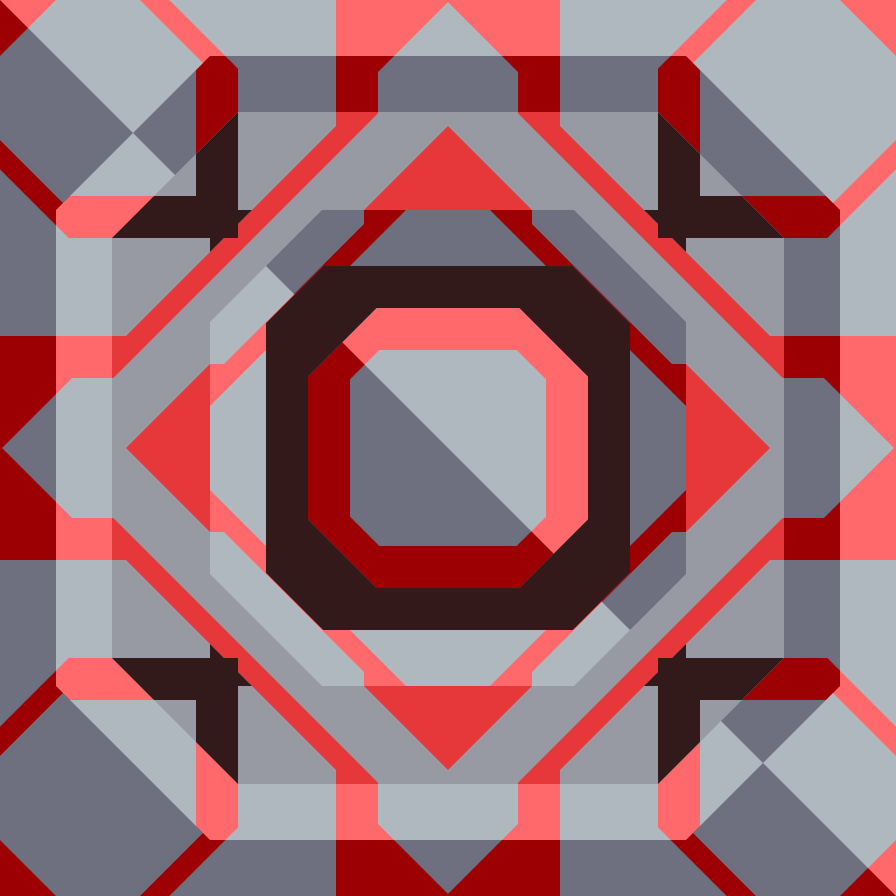
This pattern is drawn by a Shadertoy shader. Its source:

```glsl
// Bevelled octagon tile: nested frames, diamond bands and corner brackets in red and grey.

// Palette: each material has a lit, flat and shaded tone
const vec3 GREY_LIT   = vec3(0.69, 0.72, 0.75);
const vec3 GREY_FLAT  = vec3(0.595, 0.605, 0.64);
const vec3 GREY_SHADE = vec3(0.43, 0.44, 0.50);
const vec3 RED_LIT    = vec3(1.00, 0.41, 0.42);
const vec3 RED_FLAT   = vec3(0.90, 0.22, 0.23);
const vec3 RED_SHADE  = vec3(0.61, 0.00, 0.01);
const vec3 BROWN      = vec3(0.20, 0.10, 0.10);

// Layout, in 64ths of the canvas height
const float GRID = 64.0;
const float DIAG = 0.70711;
// Octagons: half width, then the |x|+|y| limit of the cut corners
const vec2 FRAME_OUTER = vec2(28.0, 45.0);
const vec2 FRAME_INNER = vec2(24.0, 39.0);
const vec2 WELL_OUTER  = vec2(17.0, 26.0);
const vec2 WELL_INNER  = vec2(13.0, 21.9);
const vec2 GEM_OUTER   = vec2(10.0, 15.1);
const vec2 GEM_INNER   = vec2(7.0, 11.9);
// Bands: inner and outer limits
const vec2 DIAMOND  = vec2(28.9, 31.0);
const vec2 ARM      = vec2(5.0, 8.0);
const vec2 BRACKET  = vec2(15.0, 18.0);
const vec2 STRIPE   = vec2(10.0, 12.1);
const vec2 CHEVRON  = vec2(20.0, 22.0);
const float ARM_TIP = 31.85;
const float CORNER  = 60.0;
const float POINT   = 23.0;
const float NOTCH   = 6.0;

float pixelSize;

// Antialiased coverage of a signed distance
float fill(float d) { return clamp(0.5 - d / pixelSize, 0.0, 1.0); }

// Signed distance to a strip between two limits
float strip(float v, vec2 limits) { return max(limits.x - v, v - limits.y); }

float octagon(float hi, float sum, vec2 size)
{
    return max(hi - size.x, (sum - size.y) * DIAG);
}

void mainImage(out vec4 fragColor, in vec2 fragCoord)
{
    pixelSize = GRID / iResolution.y;
    vec2 p = (fragCoord - 0.5 * iResolution.xy) * pixelSize;

    // Fold into one eighth of the tile
    vec2 q = abs(p);
    float hi = max(q.x, q.y);
    float lo = min(q.x, q.y);
    float sum = hi + lo;
    float skew = hi - lo;

    // Region coverage, from the outside in
    float frame = fill(octagon(hi, sum, FRAME_OUTER));
    float plate = fill(octagon(hi, sum, FRAME_INNER));
    float well  = fill(octagon(hi, sum, WELL_OUTER));
    float ring  = fill(octagon(hi, sum, WELL_INNER));
    float gem   = fill(octagon(hi, sum, GEM_OUTER));
    float core  = fill(octagon(hi, sum, GEM_INNER));

    // Diamond band that opens into four arms
    float bandOuter = min((sum - DIAMOND.y) * DIAG, lo - ARM.y);
    float armHole = max(lo - ARM.x, (sum - ARM_TIP) * DIAG);
    float bandInner = min((sum - DIAMOND.x) * DIAG, armHole);
    float band = fill(max(bandOuter, -bandInner));

    // Red pieces of each region
    float stripes = fill(strip(skew, STRIPE) * DIAG);
    float corners = fill((CORNER - sum) * DIAG);
    float bracket = strip(lo, BRACKET);
    float bracketEnd = fill(max(bracket, (skew - STRIPE.y) * DIAG));
    float points = fill((sum - POINT) * DIAG);
    float chevronSide = min((sum - CHEVRON.y) * DIAG, lo - NOTCH);
    float chevrons = fill(max((CHEVRON.x - sum) * DIAG, chevronSide));

    float red = max(band, max(stripes, corners));
    red = mix(red, max(band, bracketEnd), frame);
    red = mix(red, max(band, points), plate);
    red = mix(red, chevrons, well);
    red = mix(red, 1.0 - core, gem);

    // Light falls from the upper right; bevels turn it around
    float light = fill(-(p.x + p.y) * DIAG);
    float lit = mix(light, 1.0 - light, frame);
    lit = mix(lit, light, ring);
    float flatTone = plate * (1.0 - well);

    vec3 grey = mix(mix(GREY_SHADE, GREY_LIT, lit), GREY_FLAT, flatTone);
    vec3 accent = mix(mix(RED_SHADE, RED_LIT, lit), RED_FLAT, flatTone);
    vec3 color = mix(grey, accent, red);

    // Brown brackets, the notches behind the diamond, and the ring
    float notch = max(hi - WELL_OUTER.x, (DIAMOND.y - sum) * DIAG);
    float brown = fill(min(bracket, notch)) * plate;
    brown = max(brown, ring * (1.0 - gem));
    color = mix(color, BROWN, brown);

    fragColor = vec4(color, 1.0);
}
```
